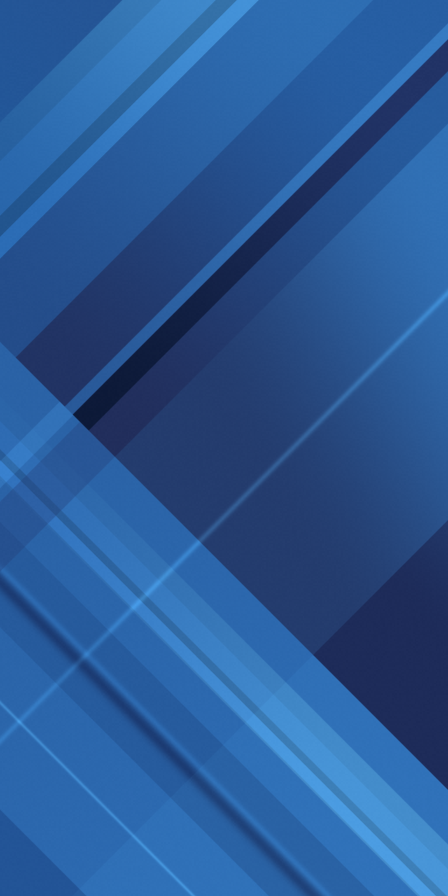
A Shadertoy shader for this background:

```glsl
// Crossing diagonal bands in blue: a rising set of panels and streaks above,
// overlaid by a translucent falling sheet below. Each band is a soft interval
// of one of two diagonal coordinates, shaded by a gradient along the other.

float edge(float x, float at) {
    float soft = 1.2 / iResolution.x;
    return smoothstep(at - soft, at + soft, x);
}

float band(float x, float from, float to) {
    return edge(x, from) - edge(x, to);
}

float glow(float x, float center, float width) {
    float q = (x - center) / width;
    return exp(-q * q);
}

float hash(vec2 p) {
    return fract(sin(dot(p, vec2(127.1, 311.7))) * 43758.5453);
}

// Rising bands: across grows to the lower right, along to the lower left
vec3 risingPanels(float across, float along) {
    float shade = smoothstep(-0.75, 0.72, along);

    // Top left corner and its light stripes
    vec3 color = mix(vec3(0.15, 0.33, 0.58), vec3(0.13, 0.34, 0.60), shade);
    vec3 stripe = mix(vec3(0.25, 0.54, 0.80), vec3(0.16, 0.40, 0.67),
                      smoothstep(-0.6, 0.5, along));
    color = mix(color, stripe * 0.92, edge(across, 0.273));
    color = mix(color, stripe, band(across, 0.36, 0.482));
    color = mix(color, stripe * 0.83, band(across, 0.482, 0.529));
    color = mix(color, stripe * 1.06, band(across, 0.529, 0.578));

    // Two wide bands that darken toward the lower left
    vec3 wide = mix(vec3(0.18, 0.43, 0.70), vec3(0.14, 0.30, 0.54), shade);
    color = mix(color, wide, edge(across, 0.578));
    vec3 shadowed = mix(vec3(0.15, 0.37, 0.64), vec3(0.13, 0.20, 0.39), shade);
    color = mix(color, shadowed, edge(across, 0.833));

    // Bright rim, dark slot and the dim band beside it
    vec3 rim = mix(vec3(0.21, 0.48, 0.76), vec3(0.16, 0.35, 0.60), shade);
    color = mix(color, rim, band(across, 1.052, 1.088));
    vec3 slot = mix(vec3(0.13, 0.20, 0.40), vec3(0.05, 0.10, 0.22), shade);
    color = mix(color, slot, edge(across, 1.088));
    vec3 dim = mix(vec3(0.15, 0.36, 0.62), vec3(0.13, 0.18, 0.36), shade);
    color = mix(color, dim, edge(across, 1.159));

    // Large panel, lit from the upper right
    float light = smoothstep(0.42, -0.62, along - 0.25 * (across - 1.3));
    vec3 panel = mix(vec3(0.14, 0.235, 0.43), vec3(0.19, 0.44, 0.71), light);
    color = mix(color, panel, edge(across, 1.276));

    // Navy corner
    vec3 navy = mix(vec3(0.14, 0.24, 0.44), vec3(0.115, 0.17, 0.35),
                    smoothstep(0.0, 0.45, along));
    return mix(color, navy, edge(across, 2.161));
}

// Falling bands: across grows to the lower left, along to the lower right
vec3 fallingSheet(float across, float along) {
    float lit = smoothstep(0.9, 2.7, along);
    vec3 color = mix(vec3(0.165, 0.385, 0.65), vec3(0.175, 0.42, 0.70), lit);

    // Pair of light streaks
    vec3 streak = mix(vec3(0.18, 0.42, 0.70), vec3(0.27, 0.56, 0.82), lit);
    color = mix(color, streak * 0.94, band(across, 0.885, 1.068));
    color = mix(color, streak, band(across, 0.94, 1.003));
    color = mix(color, streak * 0.85, band(across, 1.003, 1.027));
    color = mix(color, streak * 1.05, band(across, 1.027, 1.062));

    // Dim trough ending in a dark crease
    color = mix(color, vec3(0.145, 0.345, 0.60), band(across, 1.165, 1.40) * 0.8);
    color = mix(color, vec3(0.10, 0.21, 0.42), glow(across, 1.300, 0.021) * 0.85);
    color += vec3(0.03, 0.07, 0.09) * glow(across, 1.268, 0.011);

    // Hairline and darker corner
    color += vec3(0.08, 0.14, 0.14) * glow(across, 1.568, 0.005);
    color = mix(color, vec3(0.135, 0.33, 0.59), edge(across, 1.807));

    // Rising bands showing faintly through the sheet
    color += vec3(0.03, 0.06, 0.07) * band(along, 1.03, 1.09);
    color = mix(color, vec3(0.14, 0.24, 0.47), band(along, 1.12, 1.276) * 0.35);
    color += vec3(0.012, 0.025, 0.025) * edge(along, 2.161);
    return color;
}

void mainImage(out vec4 fragColor, in vec2 fragCoord) {
    // Canvas spans one unit across and two down from the top left
    vec2 uv = fragCoord / iResolution.xy;
    vec2 p = vec2(uv.x, 2.0 - 2.0 * uv.y);
    float rise = p.x + p.y;
    float fall = p.y - p.x;

    vec3 color = risingPanels(rise, fall);
    color = mix(color, fallingSheet(fall, rise), edge(fall, 0.763));

    // Thin light line crossing both layers
    float fade = mix(0.65, 1.0, smoothstep(1.5, 0.6, abs(fall)));
    color += vec3(0.06, 0.13, 0.15) * glow(rise, 1.654, 0.009) * fade;

    // Fine grain against banding
    color += (hash(floor(uv * vec2(256.0, 512.0))) - 0.5) * 0.008;
    fragColor = vec4(clamp(color, 0.0, 1.0), 1.0);
}
```
